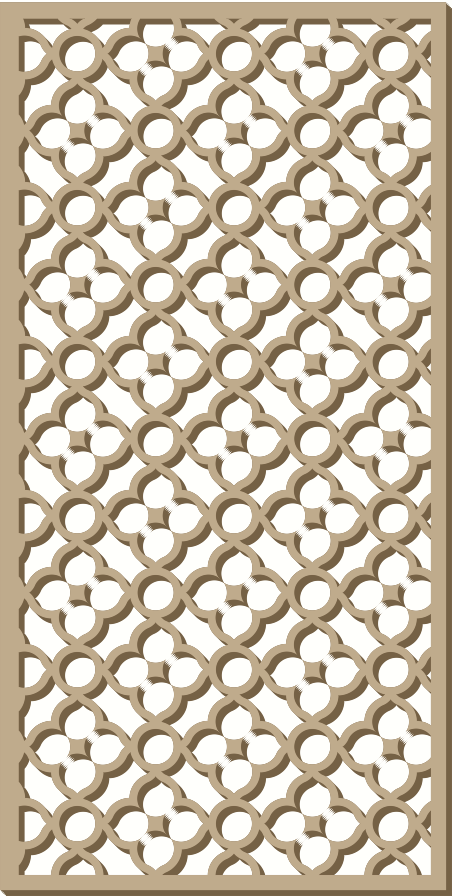
Write a Shadertoy shader that draws this pattern.

```glsl
// Tan fretwork panel: rings and pointed quatrefoils in a frame, with a dark cut edge.
#define SIZE vec2(386.0, 768.0)          // design units across the canvas
#define STEP vec2(66.9, 66.0)            // ring to quatrefoil spacing
#define FIRST_RING vec2(66.0, 46.0)      // from the upper left
#define PANEL vec4(0.0, 2.0, 381.0, 763.0)
#define OPENING vec4(16.0, 16.0, 368.0, 750.0)
#define DEPTH vec2(5.0, 5.0)             // visible thickness, right and down
#define HALF_BAND 0.05                   // lattice sizes are in steps
#define RING_RADIUS 0.28
#define LOBE vec2(0.325, 0.285)          // centre offset, radius
#define NECK vec2(0.72, 0.20)            // petal tip, reverse curve radius
#define FACE vec3(0.75, 0.67, 0.55)
#define EDGE vec3(0.46, 0.38, 0.27)

float boxDistance(vec2 p, vec4 box) {
    vec2 d = max(box.xy - p, p - box.zw);
    return length(max(d, 0.0)) + min(max(d.x, d.y), 0.0);
}

// Centreline of one half petal, for 0 <= q.y <= q.x
float petalDistance(vec2 q) {
    float reach = NECK.x - LOBE.x;
    float shift = (LOBE.y * LOBE.y + 2.0 * LOBE.y * NECK.y - reach * reach) / (2.0 * reach);
    vec2 lobe = vec2(LOBE.x, 0.0);
    vec2 bend = vec2(NECK.x + shift, sqrt(NECK.y * NECK.y - shift * shift));
    vec2 axis = bend - lobe;
    vec2 r = q - lobe;
    if (axis.x * r.y > axis.y * r.x) return abs(length(r) - LOBE.y);
    if (q.x > NECK.x) return length(q - vec2(NECK.x, 0.0));
    return abs(length(q - bend) - NECK.y);
}

float latticeDistance(vec2 p) {
    // Fold into the diamond around the nearest quatrefoil
    vec2 g = (p - FIRST_RING) / STEP - vec2(1.0, 0.0);
    vec2 cell = fract(0.5 * vec2(g.x + g.y, g.x - g.y) + 0.5) - 0.5;
    vec2 q = abs(vec2(cell.x + cell.y, cell.x - cell.y));
    if (q.y > q.x) q = q.yx;
    float ring = abs(length(q - vec2(1.0, 0.0)) - RING_RADIUS);
    return (min(ring, petalDistance(q)) - HALF_BAND) * STEP.x;
}

float panelDistance(vec2 p) {
    float cutout = max(boxDistance(p, OPENING), -latticeDistance(p));
    return max(boxDistance(p, PANEL), -cutout);
}

void mainImage(out vec4 fragColor, in vec2 fragCoord) {
    vec2 uv = fragCoord / iResolution.xy;
    vec2 p = vec2(uv.x, 1.0 - uv.y) * SIZE;
    float blur = 0.6 * SIZE.y / iResolution.y;

    // Sweep the face along its thickness
    float face = panelDistance(p);
    float side = face;
    for (int i = 1; i <= 5; i++)
        side = min(side, panelDistance(p - DEPTH * float(i) / 5.0));

    vec3 color = vec3(1.0, 1.0, 0.99);
    color = mix(color, EDGE, 1.0 - smoothstep(-blur, blur, side));
    color = mix(color, FACE, 1.0 - smoothstep(-blur, blur, face));
    fragColor = vec4(color, 1.0);
}
```
